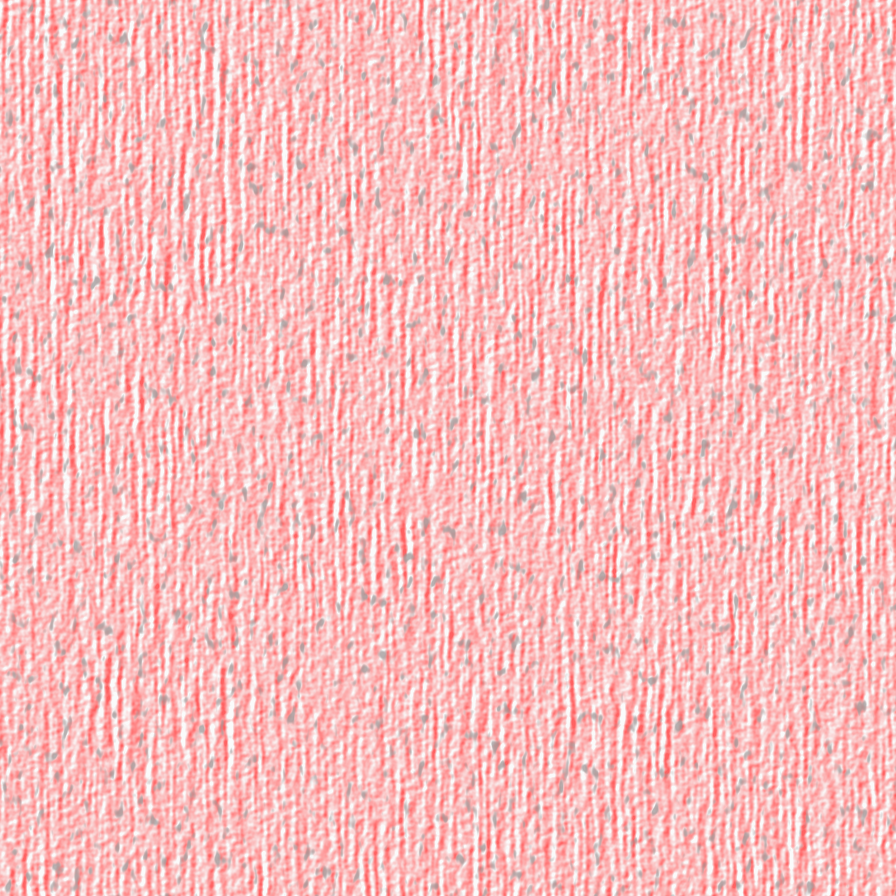
Write a WebGL 2 fragment shader that draws this texture.

```glsl
#version 300 es
precision highp float;

uniform vec2 u_resolution;
out vec4 fragColor;

// Unit gradient chosen by an integer hash of the lattice cell
vec2 cellGradient(vec2 cell) {
    uvec2 q = uvec2(ivec2(cell) + 4096) * uvec2(1597334673u, 3812015801u);
    uint h = (q.x ^ q.y) * 1597334673u;
    h = (h ^ (h >> 15)) * 3812015801u;
    float angle = float(h >> 16) / 65536.0 * 6.28319;
    return vec2(cos(angle), sin(angle));
}

float gradientNoise(vec2 p) {
    vec2 i = floor(p);
    vec2 f = p - i;
    vec2 w = f * f * f * (f * (f * 6.0 - 15.0) + 10.0);
    float a = dot(cellGradient(i), f);
    float b = dot(cellGradient(i + vec2(1, 0)), f - vec2(1, 0));
    float c = dot(cellGradient(i + vec2(0, 1)), f - vec2(0, 1));
    float d = dot(cellGradient(i + vec2(1, 1)), f - vec2(1, 1));
    return mix(mix(a, b, w.x), mix(c, d, w.x), w.y);
}

// Long vertical ridges, slightly bent, with short breaks
float ridges(vec2 p) {
    p.x += 0.003 * gradientNoise(p * vec2(16.0, 22.0));
    float longRidge = gradientNoise(p * vec2(149.0, 8.0));
    float shortRidge = gradientNoise(p * vec2(131.0, 24.0) + 37.3);
    return longRidge * 0.9 + shortRidge * 0.75;
}

// Small rounded grains on a turned lattice
float grains(vec2 p) {
    p = mat2(0.88, 0.47, -0.47, 0.88) * p;
    return gradientNoise(p * vec2(118.0, 112.0) + 11.7)
         + 0.55 * gradientNoise(p * vec2(225.0, 205.0) + 71.1);
}

void main() {
    vec2 p = gl_FragCoord.xy / u_resolution;

    // Relief lit along a falling diagonal
    vec2 lightStep = vec2(0.0017, -0.0012);
    float ridgeSlope = ridges(p + lightStep) - ridges(p - lightStep);
    float grainSlope = grains(p + lightStep) - grains(p - lightStep);
    float ridgeShare = 0.85 + 0.5 * gradientNoise(p * vec2(9.0, 6.0) + 5.2);
    float relief = ridgeSlope * ridgeShare + grainSlope * 0.6;

    // Red shade to near-white light
    float tone = clamp(0.745 + 0.43 * relief, 0.38, 0.985);
    vec3 color = vec3(mix(1.0, 0.98, smoothstep(0.5, 0.85, tone)), tone, tone);

    // Grey flecks broken up by the relief, strongest on the lit flanks
    vec2 turned = mat2(0.96, 0.28, -0.28, 0.96) * p;
    float fleck = gradientNoise(turned * vec2(84.0, 52.0) + 23.9)
                + 0.45 * gradientNoise(p * vec2(190.0, 96.0) + 3.4)
                + 0.1 * relief;
    float fleckCover = smoothstep(0.23, 0.62, fleck);
    color = mix(color, vec3(0.62, 0.59, 0.59), 0.75 * fleckCover);

    fragColor = vec4(color, 1.0);
}
```
